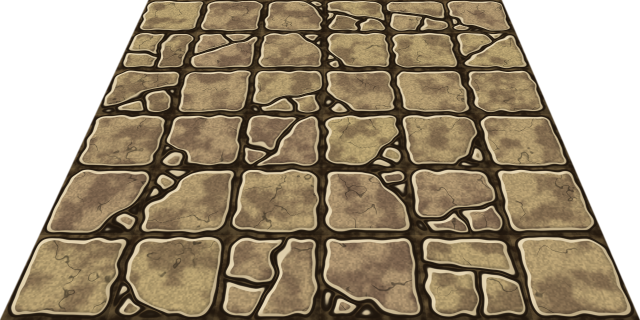
A Shadertoy shader for this texture:

```glsl
// A floor of worn, cracked paving stones receding in perspective over white.
// Each screen row is projected onto a square grid; every cell holds a rounded
// stone that hashes may chip or split, with a pale rim and a dark outline.

#define TILES 6.0          // stones across and down
#define FAR_LEFT 0.232     // left end of the far edge
#define FAR_WIDTH 0.552    // width of the far edge, the near one being 1
#define HALF_SIZE 0.458    // half the side of a stone
#define ROUNDING 0.13      // corner radius
#define GAP 0.026          // half width of a break
#define RIM 0.040          // width of the pale rim
#define INK 0.015          // half width of the outline
#define WOBBLE 0.055       // raggedness of the edges
#define WHOLE_SHARE 0.34   // stones left whole
#define CHIP_SHARE 0.36    // stones with a broken corner

const vec3 TAN = vec3(0.68, 0.60, 0.44);
const vec3 BROWN = vec3(0.49, 0.41, 0.31);
const vec3 CREAM = vec3(0.88, 0.82, 0.69);
const vec3 DARK = vec3(0.17, 0.12, 0.07);
const vec3 SOIL = vec3(0.38, 0.31, 0.20);

float hash(vec2 p) {
    vec3 q = fract(vec3(p.xyx) * 0.1031);
    q += dot(q, q.yzx + 33.33);
    return fract((q.x + q.y) * q.z);
}

float noise(vec2 p) {
    vec2 i = floor(p), f = fract(p);
    f = f * f * (3.0 - 2.0 * f);
    return mix(mix(hash(i), hash(i + vec2(1, 0)), f.x),
               mix(hash(i + vec2(0, 1)), hash(i + vec2(1, 1)), f.x), f.y);
}

float fbm(vec2 p) {
    float sum = 0.0, amp = 0.533;
    for (int i = 0; i < 4; i++) {
        sum += amp * noise(p);
        p = mat2(1.6, 1.2, -1.2, 1.6) * p + 7.3;
        amp *= 0.5;
    }
    return sum;
}

float smoothMax(float a, float b, float k) {
    float h = max(k - abs(a - b), 0.0) / k;
    return max(a, b) + 0.25 * k * h * h;
}

// Signed distance to the stone of a cell, with its breaks
float stone(vec2 cell, vec2 p) {
    vec2 q = cell + p;
    p += WOBBLE * (vec2(noise(q * 7.0), noise(q * 7.0 + 31.0)) - 0.5);
    vec2 b = abs(p) - HALF_SIZE + ROUNDING;
    float d = length(max(b, 0.0)) + min(max(b.x, b.y), 0.0) - ROUNDING;

    float kind = hash(cell + 41.0);
    if (kind < WHOLE_SHARE) return d;
    bool isSplit = kind > WHOLE_SHARE + CHIP_SHARE;
    float pick = hash(cell + 73.0), shift = hash(cell + 107.0);

    // Main break, roughly across a diagonal
    float angle = 1.5708 * (floor(pick * 4.0) + 0.5) + (shift - 0.5) * (isSplit ? 1.5 : 0.6);
    vec2 n = vec2(cos(angle), sin(angle));
    float offset = isSplit ? mix(-0.05, 0.2, shift) : mix(0.31, 0.42, shift);
    float side = dot(p, n) - offset + 0.14 * (noise(q * 4.0 + 9.0) - 0.5);
    d = smoothMax(d, GAP - abs(side), 0.06);

    // Smaller pieces beyond the break
    if (side > 0.0) {
        float spacing = isSplit ? mix(0.36, 0.9, pick) : 0.25;
        float along = dot(p, vec2(-n.y, n.x)) + 0.1 * noise(q * 5.0 + 3.0);
        float cut = spacing * (0.5 - abs(fract(along / spacing + shift) - 0.5));
        d = smoothMax(d, GAP - cut, 0.05);
    }
    return d;
}

vec3 paving(vec2 q, float aa) {
    vec2 cell = floor(q), p = fract(q) - 0.5;
    float d = stone(cell, p);
    float lit = clamp(0.5 + (d - stone(cell, p + 0.012)) / 0.034, 0.0, 1.0);

    // Mottled face with hairline cracks
    float mottle = fbm(q * 4.5 + cell * 17.0);
    vec3 face = mix(BROWN, TAN, smoothstep(0.3, 0.62, mottle));
    face *= mix(vec3(0.97, 0.93, 0.96), vec3(1.04, 1.04, 0.98), hash(cell + 5.0));
    float vein = abs(fbm(q * 2.6 + cell * 5.0) - 0.5);
    float crack = (1.0 - smoothstep(0.0, 0.016, vein)) * smoothstep(0.35, 0.6, noise(q * 5.0));
    face *= (1.0 - 0.4 * crack) * (0.88 + 0.24 * noise(q * 55.0));

    // Pale rim, brighter toward the upper left
    float rim = RIM * (0.55 + 0.6 * noise(q * 10.0) + 0.35 * lit);
    face *= 1.0 - 0.22 * smoothstep(-rim - 0.05, -rim, d) * (1.0 - lit);
    vec3 edge = mix(mix(TAN, CREAM, 0.35), CREAM * 1.04, lit);
    face = mix(face, edge, smoothstep(-rim - aa, -rim + aa, d));

    // Soil joints, shaded beside the stones, then the outline
    vec3 joint = mix(DARK, SOIL, smoothstep(0.25, 0.75, fbm(q * 11.0)));
    joint *= mix(0.75, 1.1, lit);
    vec3 color = mix(face, joint, smoothstep(-aa, aa, d));
    float ink = 1.0 - smoothstep(INK - aa, INK + aa, abs(d - 0.006));
    return mix(color, DARK * 0.65, 0.9 * ink);
}

void mainImage(out vec4 fragColor, in vec2 fragCoord) {
    vec3 total = vec3(0.0);
    for (int i = 0; i < 4; i++) {
        vec2 jitter = vec2(i % 2, i / 2) * 0.5 - 0.25;
        vec2 uv = (fragCoord + jitter) / iResolution.xy;

        // Perspective: depth is the inverse of the row width
        float width = mix(1.0, FAR_WIDTH, uv.y);
        float across = (uv.x - FAR_LEFT * uv.y) / width;
        float down = (1.0 / FAR_WIDTH - 1.0 / width) / (1.0 / FAR_WIDTH - 1.0);
        float pixel = 1.0 / (width * iResolution.x);
        float inside = smoothstep(-pixel, pixel, 0.5 - abs(across - 0.5));
        vec3 floorColor = paving(TILES * vec2(across, down), 0.6 * TILES * pixel);
        total += mix(vec3(1.0), floorColor, inside);
    }
    fragColor = vec4(total / 4.0, 1.0);
}
```
